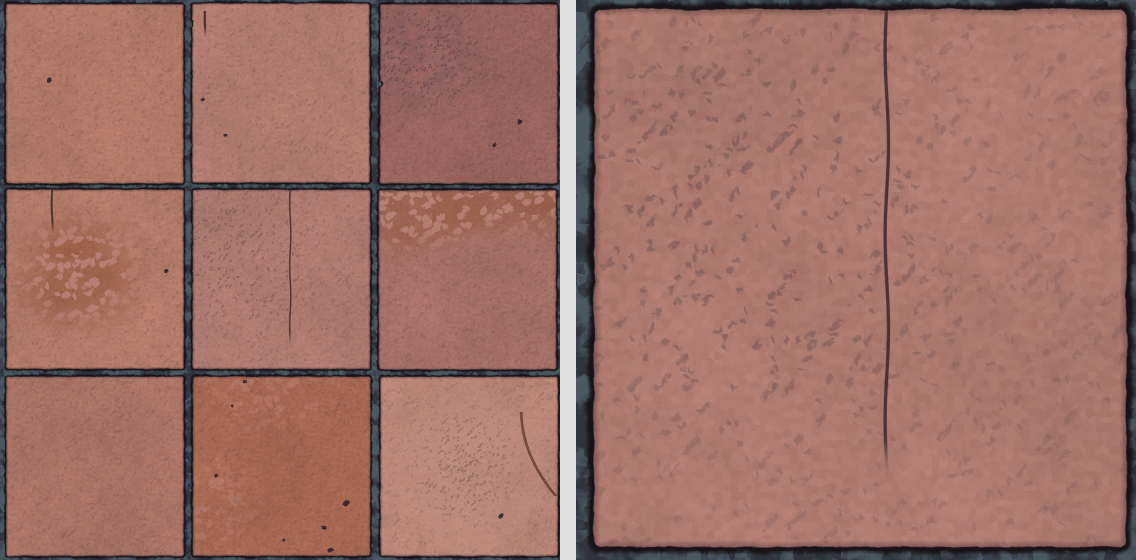
Left: the whole. Right: its middle third, enlarged.
Reproduce this texture procedurally as a Shadertoy shader.

```glsl
vec2 hash2(vec2 p) {
    return fract(sin(vec2(dot(p, vec2(127.1, 311.7)), dot(p, vec2(269.5, 183.3)))) * 43758.5);
}

// Cellular noise: distance to the nearest point, and that point's random value
vec2 cells(vec2 p) {
    vec2 home = floor(p), best = vec2(9.0, 0.0);
    for (int y = -1; y <= 1; y++)
    for (int x = -1; x <= 1; x++) {
        vec2 cell = home + vec2(x, y);
        float d = distance(p, cell + 0.1 + 0.8 * hash2(cell));
        if (d < best.x) best = vec2(d, hash2(cell + 41.3).x);
    }
    return best;
}

// Layered, rotated sines in about -1..1
float waves(vec2 p) {
    float sum = 0.0, amp = 0.5;
    for (int i = 0; i < 5; i++) {
        sum += amp * sin(p.x + 1.3 * sin(p.y)) * cos(p.y * 0.9 + float(i));
        p = mat2(0.8, 0.6, -0.6, 0.8) * p * 1.9 + 2.7;
        amp *= 0.65;
    }
    return sum;
}

float isTile(vec2 id, float column, float row) {
    return 1.0 - step(0.5, distance(id, vec2(column, row)));
}

float blob(vec2 q, vec2 center, vec2 radius) {
    return smoothstep(1.0, 0.3, length((q - center) / radius));
}

// Thin vertical crack fading out at its lower end
float crack(vec2 q, float x, float low, float width, float aa) {
    float offset = abs(q.x - x - 0.003 * sin(q.y * 19.0));
    return smoothstep(width + aa, width - aa * 0.5, offset) * smoothstep(low, low + 0.08, q.y);
}

void mainImage(out vec4 fragColor, in vec2 fragCoord) {
    vec2 p = fragCoord / iResolution.xy * 3.0;
    float aa = 3.0 / iResolution.y;
    vec2 id = min(floor(p), 2.0), q = p - id;
    vec2 rnd = hash2(id + 3.7), s = p + 7.0 * rnd;

    // Slightly uneven square tile with rough edges
    vec2 box = abs(q - vec2(0.508, 0.503) - 0.012 * (rnd - 0.5)) - vec2(0.475, 0.480) + 0.012;
    float d = length(max(box, 0.0)) + min(max(box.x, box.y), 0.0) - 0.012;
    d += 0.003 * waves(s * 35.0);

    // Sparse pits, which become chips where they meet an edge
    vec2 pit = cells(s * 6.5 + 0.06 * waves(s * 40.0));
    float pitMask = step(0.945, pit.y) * smoothstep(0.13, 0.08, pit.x + (1.0 - pit.y) * 1.2);
    d += 0.012 * pitMask * smoothstep(-0.05, 0.0, d);

    // Tone and orange tint of each tile, bottom row first
    vec2 tints[9] = vec2[9](
        vec2(0.42, 0.25), vec2(0.78, 1.0), vec2(-0.15, 0.1),
        vec2(0.15, 0.5), vec2(0.22, 0.0), vec2(0.55, 0.0),
        vec2(0.22, 0.5), vec2(0.15, 0.15), vec2(0.95, -0.1));
    vec2 tint = tints[int(id.x) + 3 * int(id.y)];
    vec3 clay = mix(vec3(0.70, 0.50, 0.455), vec3(0.60, 0.385, 0.365), tint.x);
    clay += tint.y * vec3(0.025, -0.005, -0.065);
    clay *= 1.0 + 0.05 * waves(s * 5.0) + 0.025 * waves(s * 42.0);
    clay += (cells(s * 75.0).y - 0.5) * 0.035;

    // Dusty smudges and dark specks
    float dusty = isTile(id, 2.0, 2.0) * blob(q, vec2(0.25, 0.72), vec2(0.5, 0.45))
                + isTile(id, 2.0, 0.0) * blob(q, vec2(0.5, 0.5), vec2(0.42, 0.45))
                + isTile(id, 1.0, 1.0) * 0.5 * blob(q, vec2(0.3, 0.6), vec2(0.5));
    vec2 speck = cells(s * 42.0 + waves(s * 30.0));
    float speckMask = smoothstep(0.42, 0.15, speck.x) * step(0.72 - 0.25 * dusty, speck.y);
    clay = mix(clay, vec3(0.36, 0.27, 0.29), speckMask * (0.2 + 0.4 * dusty));
    clay = mix(clay, vec3(0.42, 0.32, 0.34),
        isTile(id, 2.0, 2.0) * dusty * (0.22 + 0.25 * waves(s * 24.0)));
    clay = mix(clay, vec3(0.76, 0.56, 0.51), isTile(id, 2.0, 0.0)
        * 0.4 * smoothstep(-0.05, 0.05, 0.42 - length(q - 0.5) + 0.1 * waves(s * 4.0)));

    // Worn glaze: orange film broken by pale flakes
    float worn = isTile(id, 0.0, 1.0) * blob(q, vec2(0.42, 0.54), vec2(0.48, 0.42))
               + isTile(id, 2.0, 1.0) * smoothstep(0.62, 0.85, q.y + 0.12 * (0.5 - q.x) + 0.05 * waves(s * 9.0));
    float film = 0.5 + 0.5 * waves(s * 12.0);
    clay = mix(clay, vec3(0.57, 0.34, 0.23), worn * (0.35 + 0.4 * film));
    vec2 flake = cells(s * vec2(20.0, 24.0) + 0.7 * waves(s * 16.0));
    float flakeMask = smoothstep(0.55, 0.3, flake.x) * step(0.45, flake.y);
    float spotted = isTile(id, 1.0, 0.0) * (blob(q, vec2(0.1, 0.3), vec2(0.4)) + blob(q, vec2(0.45, 0.9), vec2(0.5, 0.3)));
    clay = mix(clay, vec3(0.76, 0.56, 0.53), flakeMask * min(0.65 * worn + 0.3 * spotted, 0.7));

    // Cracks, one stray fibre and pits
    float cracks = isTile(id, 1.0, 1.0) * crack(q, 0.555, 0.15, 0.0025, aa)
                 + isTile(id, 0.0, 1.0) * crack(q, 0.28, 0.74, 0.004, aa)
                 + isTile(id, 1.0, 2.0) * crack(q, 0.10, 0.79, 0.005, aa) * step(q.y, 0.94);
    clay = mix(clay, vec3(0.20, 0.13, 0.14), 0.8 * cracks);
    float drop = (0.793 - q.y) / 0.45;
    float fibre = abs(q.x - 0.793 - 0.184 * drop * drop) / sqrt(1.0 + 0.67 * drop * drop);
    clay = mix(clay, vec3(0.38, 0.23, 0.17), 0.8 * isTile(id, 2.0, 0.0)
        * smoothstep(0.005 + aa, 0.004, fibre) * step(abs(drop - 0.5), 0.5));
    clay = mix(clay, vec3(0.17, 0.11, 0.13), 0.85 * pitMask);
    clay = mix(clay, vec3(0.39, 0.26, 0.27), 0.5 * smoothstep(-0.014, 0.0, d));

    // Blue-grey grout, black where it meets the tiles
    float grit = waves(p * 22.0) + 0.7 * (cells(p * 55.0).y - 0.5);
    vec3 grout = mix(vec3(0.18, 0.20, 0.24), vec3(0.29, 0.345, 0.385), smoothstep(-0.5, 0.5, grit));
    grout = mix(vec3(0.09, 0.07, 0.09), grout, smoothstep(0.004, 0.016, d + 0.004 * grit));

    fragColor = vec4(mix(clay, grout, smoothstep(-aa, aa, d)), 1.0);
}
```
